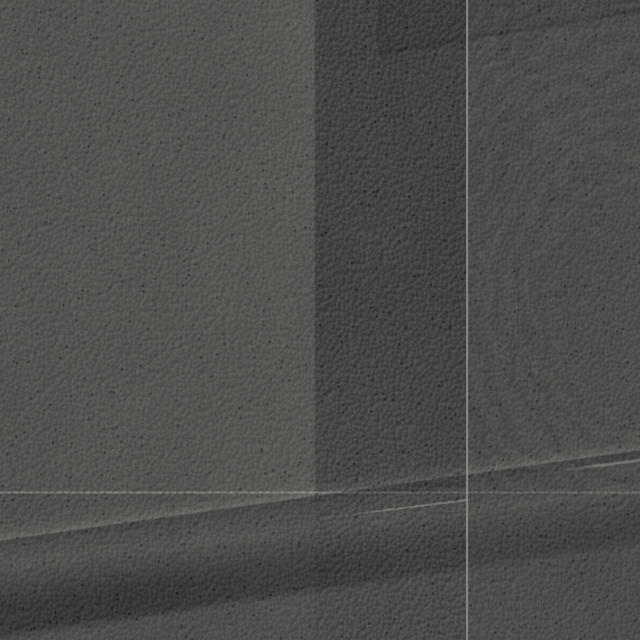
This texture is drawn by a WebGL 1 fragment shader. Its source:

```glsl
precision highp float;
// Dark stone slabs: three upright panels with fine embossed grain and pits,
// crossed by thin pale joints, a slanting lit ridge and a soft shadow band.
// Panels and bands are smooth masks; the grain is cellular noise.
uniform vec2 u_resolution;

#define LEFT_TONE 0.326
#define MID_TONE 0.262
#define RIGHT_TONE 0.302
#define PANEL_X 0.492
#define JOINT_X 0.730
#define JOINT_Y 0.2305
#define GRAIN_SCALE 150.0
#define GRAIN_DEPTH 0.085
#define RIDGE_GLOW 0.11
#define SHADOW_DEPTH 0.085
#define STONE_TINT vec3(1.012, 1.0, 0.968)

vec2 hash2(vec2 p) {
  vec3 q = fract(vec3(p.xyx) * vec3(0.1031, 0.1030, 0.0973));
  q += dot(q, q.yzx + 33.33);
  return fract((q.xx + q.yz) * q.zy);
}

// x: distance to the nearest seed, y: random value of that seed
vec2 cellular(vec2 p) {
  vec2 cell = floor(p), f = fract(p), nearest = vec2(9.0, 0.0);
  for (int j = -1; j <= 1; j++) {
    for (int i = -1; i <= 1; i++) {
      vec2 o = vec2(float(i), float(j));
      vec2 seed = hash2(cell + o);
      float d = length(o + seed - f);
      if (d < nearest.x) nearest = vec2(d, fract(seed.x * 17.3 + seed.y * 9.7));
    }
  }
  return nearest;
}

float layeredSines(vec2 p) {
  float sum = 0.0, amp = 0.5;
  for (int i = 0; i < 4; i++) {
    sum += amp * sin(p.x + 1.7 * sin(p.y * 0.8)) * cos(p.y + sin(p.x * 0.7));
    p = mat2(1.5, 1.1, -1.1, 1.5) * p + 2.3;
    amp *= 0.6;
  }
  return sum;
}

float strip(float d, float halfWidth, float soft) {
  return 1.0 - smoothstep(halfWidth, halfWidth + soft, abs(d));
}

void main() {
  vec2 uv = gl_FragCoord.xy / u_resolution;
  float px = 1.0 / min(u_resolution.x, u_resolution.y);
  float soft = max(px, 0.0015);
  float pastPanel = smoothstep(PANEL_X - soft, PANEL_X + soft, uv.x);
  float pastJoint = smoothstep(JOINT_X - soft, JOINT_X + soft, uv.x);
  float middle = pastPanel * (1.0 - pastJoint);

  // Panel tones, less contrast below the horizontal joint
  float above = smoothstep(JOINT_Y - 0.01, JOINT_Y + 0.01, uv.y);
  float tone = mix(LEFT_TONE, MID_TONE, pastPanel);
  tone = mix(tone, RIGHT_TONE, pastJoint);
  tone += mix(-0.018 * (1.0 - pastPanel) + 0.016 * middle, 0.0, above);
  tone += 0.014 * (1.0 - pastPanel) * smoothstep(0.2, 0.49, uv.x) * above;
  tone += 0.016 * middle * smoothstep(0.55, 0.25, uv.y);
  tone += 0.010 * layeredSines(uv * vec2(17.0, 8.0));

  // Slanted shade with a dark rim in the upper right
  float rim = uv.y - 0.915 - 0.169 * (uv.x - 0.592);
  float inShade = smoothstep(0.590, 0.594, uv.x);
  tone -= 0.022 * inShade * smoothstep(-0.003, 0.003, rim);
  tone -= 0.035 * inShade * strip(rim, 0.0008, 0.004);
  tone -= 0.018 * strip(uv.x - 0.592, 0.001, 0.004) * smoothstep(0.0, 0.01, rim);

  // Soft shadow band, deepening toward its lower edge and fading at right
  float top = 0.110 + 0.116 * uv.x;
  float bottom = 0.002 + 0.148 * uv.x;
  float depth = (top - uv.y) / (top - bottom);
  float band = smoothstep(-0.05, 0.65, depth) * (1.0 - smoothstep(0.88, 1.08, depth));
  tone -= SHADOW_DEPTH * band * mix(1.0, 0.48, smoothstep(0.2, 0.8, uv.x));
  tone += 0.018 * strip(uv.y - top - 0.008, 0.002, 0.016);

  // Lit ridge: sharp lower edge, soft falloff above
  float ridge = uv.y - 0.156 - 0.141 * uv.x;
  float ridgeLight = smoothstep(-0.003, 0.002, ridge) * exp(-max(ridge, 0.0) / 0.010);
  tone += RIDGE_GLOW * ridgeLight * mix(1.0, 0.72, middle);
  tone -= 0.030 * smoothstep(-0.025, -0.002, ridge) * (1.0 - smoothstep(-0.002, 0.002, ridge));

  // Thin secondary glints
  float glint = uv.y - 0.190 - 0.125 * (uv.x - 0.50);
  tone += 0.15 * strip(glint, 0.0006, 0.0022) * smoothstep(0.49, 0.64, uv.x) * (1.0 - pastJoint);
  float farGlint = uv.y - 0.268 - 0.13 * (uv.x - 0.90);
  tone += 0.14 * strip(farGlint, 0.0008, 0.003) * smoothstep(0.86, 0.95, uv.x);

  // Embossed grain, sparse pits and pale flecks
  vec2 gp = uv * vec2(GRAIN_SCALE, GRAIN_SCALE * 0.9);
  vec2 grain = cellular(gp);
  float emboss = grain.x - cellular(gp + vec2(0.35, -0.4)).x;
  tone += GRAIN_DEPTH * emboss * mix(0.75, 1.0, middle);
  tone += 0.022 * (cellular(gp * 1.9 + 7.0).y - 0.5);
  float speck = 1.0 - smoothstep(0.15, 0.45, grain.x);
  tone -= 0.065 * speck * step(0.955, grain.y);
  tone += 0.050 * speck * step(grain.y, 0.03);

  // Faint curved wrinkles on the right panel
  vec2 swirl = (uv - vec2(1.0, 0.52)) * vec2(1.0, 0.85);
  float wrinkle = sin(length(swirl) * 190.0 + 5.0 * layeredSines(uv * 26.0));
  tone += 0.011 * pastJoint * wrinkle * smoothstep(0.1, 0.19, length(swirl)) * above;

  // Pale joints; the horizontal one is dashed and fades to the right
  float dash = 0.75 + 0.25 * sin(uv.x * 560.0);
  float across = strip(uv.y - JOINT_Y, 0.0008, soft);
  tone += 0.19 * across * dash * mix(1.0, 0.6, smoothstep(0.45, 0.6, uv.x));
  tone = mix(tone, 0.57, 0.85 * strip(uv.x - JOINT_X, 0.0008, soft));

  gl_FragColor = vec4(clamp(tone * STONE_TINT, 0.0, 1.0), 1.0);
}
```
